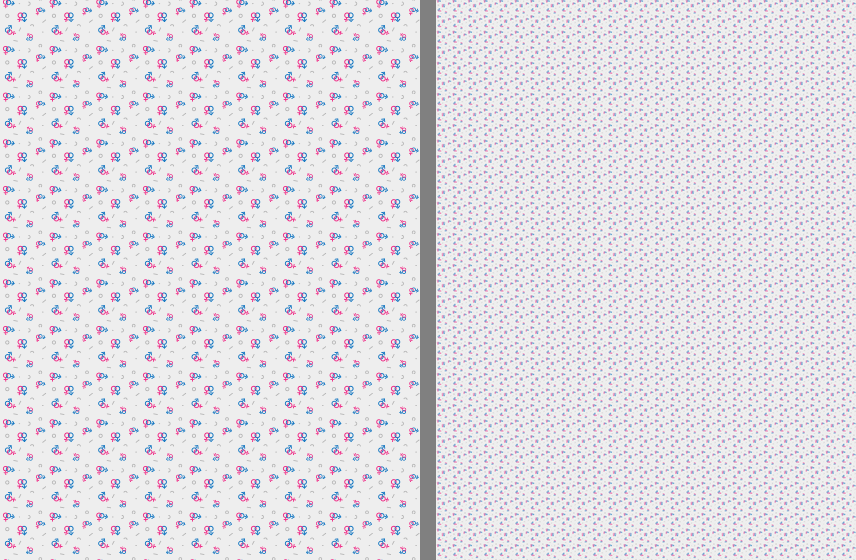
Left: one tile. Right: repeated 3 by 3.
Reproduce this pattern procedurally as a Shadertoy shader.

```glsl
// Seamless print of interlocked pink and blue ring symbols with small grey confetti.
// One square tile, 96 units wide with y running down, holds five ring pairs and
// nine grey marks; every mark is a distance function wrapped around the tile.

const float COLUMNS = 9.0;
const float TILE = 96.0;
const vec3 PAPER = vec3(0.932);
const vec3 PINK = vec3(0.94, 0.12, 0.50);
const vec3 BLUE = vec3(0.03, 0.44, 0.75);
const vec3 GREY = vec3(0.70);
const float STROKE = 0.20;        // half width, relative to the ring radius
const float GREY_STROKE = 0.85;   // half width, in tile units
const float STEM_LENGTH = 2.65;   // from the ring centre, in radii
const float BAR_AT = 1.9;
const float BAR_HALF = 0.72;
const float BARB = 0.85;

// Ring pairs: pink centre, blue centre
const vec4 PAIRS[5] = vec4[5](
    vec4(11.5, 4.0, 17.5, 5.0), vec4(42.0, 31.5, 49.5, 31.5),
    vec4(20.0, 66.0, 15.5, 62.0), vec4(78.5, 21.0, 83.0, 20.0),
    vec4(63.5, 74.5, 63.0, 79.5));
// Pink stem angle, blue stem angle (degrees, clockwise from right), radius
const vec3 STEMS[5] = vec3[5](
    vec3(88.0, 12.0, 4.5), vec3(101.0, 86.0, 4.8), vec3(12.0, -52.0, 4.5),
    vec3(102.0, 15.0, 3.7), vec3(212.0, 172.0, 3.3));
// Dashes and dots: centre, angle in degrees, half length
const vec4 DASHES[5] = vec4[5](
    vec4(91.0, 43.5, -38.0, 3.6), vec4(41.0, 60.5, -62.0, 3.4),
    vec4(32.0, 84.0, 10.0, 3.4), vec4(40.0, 7.5, 0.0, 0.4),
    vec4(88.0, 66.0, 0.0, 0.4));
// Arcs: centre, radius, facing in degrees; and half aperture in degrees
const vec4 ARCS[4] = vec4[4](
    vec4(15.0, 32.5, 3.3, 0.0), vec4(58.5, 7.5, 3.4, 10.0),
    vec4(66.0, 54.0, 3.3, -80.0), vec4(83.0, 94.0, 2.8, -90.0));
const float APERTURES[4] = float[4](180.0, 85.0, 70.0, 145.0);

// Nearest repeat of a point, relative to a centre
vec2 wrapTo(vec2 p, vec2 centre) {
    vec2 d = p - centre;
    return d - TILE * floor(d / TILE + 0.5);
}

// Turns a frame so that the given direction becomes the x axis
vec2 alignTo(vec2 p, float degrees) {
    float a = radians(degrees);
    return vec2(cos(a) * p.x + sin(a) * p.y, cos(a) * p.y - sin(a) * p.x);
}

float segment(vec2 p, vec2 a, vec2 b) {
    vec2 ab = b - a;
    return length(p - a - ab * clamp(dot(p - a, ab) / dot(ab, ab), 0.0, 1.0));
}

float arc(vec2 p, float radius, float aperture) {
    float angle = min(abs(atan(p.y, p.x)), aperture);
    return length(vec2(p.x, abs(p.y)) - radius * vec2(cos(angle), sin(angle)));
}

// Ring with a stem along x, in units of its radius
float ringWithStem(vec2 p) {
    return min(abs(length(p) - 1.0),
               segment(p, vec2(1.0, 0.0), vec2(STEM_LENGTH, 0.0)));
}

float crossSymbol(vec2 p) {
    float bar = segment(p, vec2(BAR_AT, -BAR_HALF), vec2(BAR_AT, BAR_HALF));
    return min(ringWithStem(p), bar) - STROKE;
}

float arrowSymbol(vec2 p) {
    vec2 tip = vec2(STEM_LENGTH, 0.0);
    float barb = segment(vec2(p.x, abs(p.y)), tip, tip + BARB * vec2(-1.0, 1.0));
    return min(ringWithStem(p), barb) - STROKE;
}

float coverage(float dist, float pixel) {
    return clamp(0.5 - dist / pixel, 0.0, 1.0);
}

void mainImage(out vec4 fragColor, in vec2 fragCoord) {
    // Whole numbers of tiles both ways
    float rows = max(1.0, floor(COLUMNS * iResolution.y / iResolution.x + 0.5));
    vec2 uv = fragCoord / iResolution.xy;
    vec2 p = TILE * fract(vec2(uv.x, 1.0 - uv.y) * vec2(COLUMNS, rows));
    float pixel = TILE * COLUMNS / iResolution.x;
    vec3 color = PAPER;

    // Grey confetti
    float grey = TILE;
    for (int i = 0; i < 5; i++) {
        vec2 q = alignTo(wrapTo(p, DASHES[i].xy), DASHES[i].z);
        grey = min(grey, segment(q, vec2(-DASHES[i].w, 0.0), vec2(DASHES[i].w, 0.0)));
    }
    for (int i = 0; i < 4; i++) {
        vec2 q = alignTo(wrapTo(p, ARCS[i].xy), ARCS[i].w);
        grey = min(grey, arc(q, ARCS[i].z, radians(APERTURES[i])));
    }
    color = mix(color, GREY, coverage(grey - GREY_STROKE, pixel));

    // Ring pairs, woven: the upper colour swaps across the line of centres
    for (int i = 0; i < 5; i++) {
        vec2 toPink = wrapTo(p, PAIRS[i].xy);
        vec2 toBlue = wrapTo(p, PAIRS[i].zw);
        float radius = STEMS[i].z;
        float pink = coverage(radius * crossSymbol(alignTo(toPink, STEMS[i].x) / radius), pixel);
        float blue = coverage(radius * arrowSymbol(alignTo(toBlue, STEMS[i].y) / radius), pixel);
        vec2 axis = PAIRS[i].zw - PAIRS[i].xy;
        bool blueOnTop = axis.x * toPink.y > axis.y * toPink.x;
        vec3 pinkLast = mix(mix(color, BLUE, blue), PINK, pink);
        vec3 blueLast = mix(mix(color, PINK, pink), BLUE, blue);
        color = blueOnTop ? blueLast : pinkLast;
    }
    fragColor = vec4(color, 1.0);
}
```
